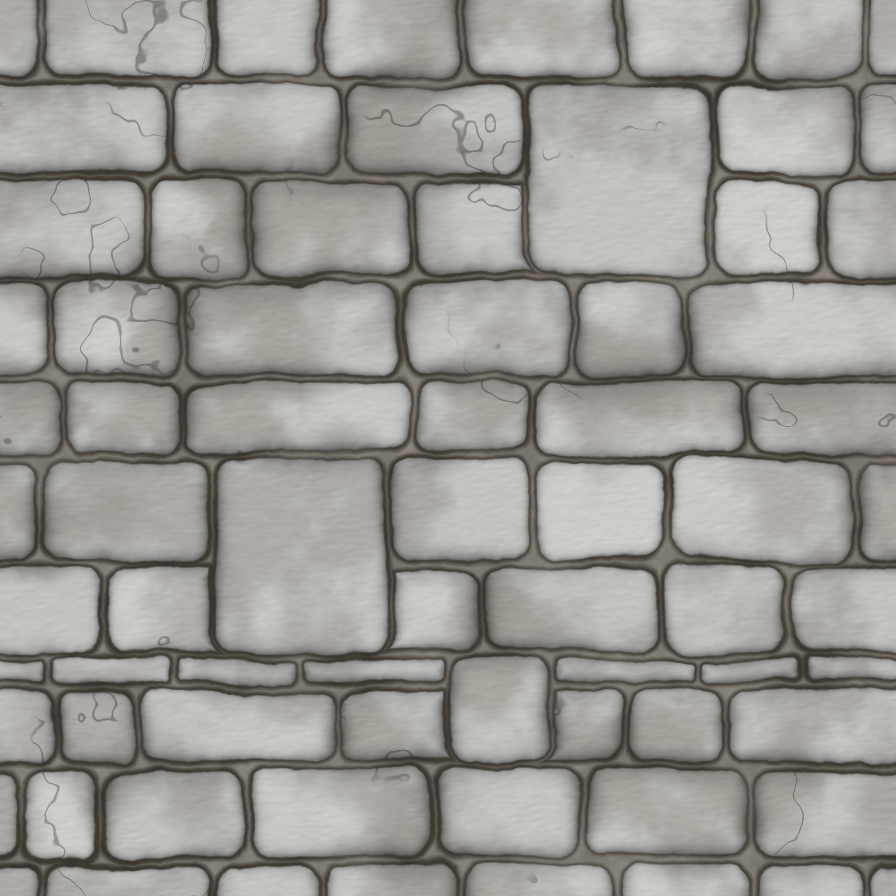
Reproduce this texture procedurally as a WebGL 2 fragment shader.

```glsl
#version 300 es
precision highp float;
// Seamless wall of worn pale grey stones in ten uneven courses with dark joints.
uniform vec2 u_resolution;
out vec4 fragColor;

// Each course: bottom edge, stone count, first joint, index of a stone two courses tall (-1: none).
const vec4 COURSES[10] = vec4[10](
  vec4(.039, 6, .14, -1), vec4(.146, 6, .03, -1), vec4(.234, 7, .07, 3), vec4(.268, 5, .29, -1),
  vec4(.372, 6, .08, 1), vec4(.491, 5, .21, -1), vec4(.578, 5, .01, -1), vec4(.688, 6, .12, -1),
  vec4(.803, 5, .16, 2), vec4(.910, 7, .08, -1));

float hash(vec2 p) {
  return fract(sin(dot(p, vec2(127.1, 311.7))) * 43758.5453);
}

// Value noise with n cells across the canvas, wrapping at its edges.
float noise(vec2 p, float n) {
  p *= n;
  vec2 f = fract(p), a = mod(floor(p), n), b = mod(a + 1.0, n);
  f = f * f * (3.0 - 2.0 * f);
  return mix(mix(hash(a + n), hash(vec2(b.x, a.y) + n), f.x),
             mix(hash(vec2(a.x, b.y) + n), hash(b + n), f.x), f.y);
}

float fbm(vec2 p, float n) {
  float sum = 0.0, amp = 0.52;
  for (int i = 0; i < 5; i++) {
    sum += amp * noise(p + 0.17 * float(i), n);
    n *= 2.0;
    amp *= 0.5;
  }
  return sum;
}

// Fine chiselled surface with a slanted grain.
float surface(vec2 p) {
  return fbm(p, 48.0) + 0.3 * noise(vec2(p.x + 2.0 * p.y, 3.0 * p.y - p.x), 75.0);
}

float joint(vec4 course, float i, float r) {
  float jitter = 0.62 * (hash(vec2(mod(i, course.y) + 3.0, r + 7.0)) - 0.5);
  return course.z + (i + jitter) / course.y;
}

// Signed distance to the nearest stone; also its tone and the depth below its top edge.
float wall(vec2 p, out float tone, out float depth) {
  float best = 1.0, tall = 1.0;
  tone = 0.5;
  depth = 1.0;
  for (int r = 9; r >= 0; r--) {
    vec4 course = COURSES[r];
    float top = r == 9 ? COURSES[0].x + 1.0 : COURSES[min(r + 1, 9)].x;
    float dy = p.y - 0.5 * (course.x + top);
    float cut = tall;
    tall = 1.0;
    if (abs(dy - round(dy)) > 0.2) continue;
    for (int i = 0; i < int(course.y); i++) {
      vec2 seed = vec2(i, r);
      bool isTall = i == int(course.w);
      float left = joint(course, seed.x, seed.y), right = joint(course, seed.x + 1.0, seed.y);
      float bottom = isTall ? COURSES[max(r - 1, 0)].x : course.x;
      vec2 halfSize = 0.5 * vec2(right - left, top - bottom) - 0.0035
                    - 0.003 * vec2(hash(seed + 21.0), hash(seed + 35.0));
      vec2 q = p - 0.5 * vec2(left + right, top + bottom);
      q -= round(q);
      q.y += q.x * 0.045 * (hash(seed + 51.0) - 0.5);
      float corner = min(0.02, 0.45 * min(halfSize.x, halfSize.y));
      vec2 w = abs(q) - halfSize + corner;
      float d = length(max(w, 0.0)) + min(max(w.x, w.y), 0.0) - corner;
      if (isTall) tall = d;
      else d = max(d, 0.008 - cut);
      if (d < best) {
        best = d;
        tone = hash(seed + 77.0);
        depth = halfSize.y - q.y;
      }
    }
  }
  return best;
}

void main() {
  vec2 p = gl_FragCoord.xy / u_resolution;
  float pixel = 1.0 / min(u_resolution.x, u_resolution.y);

  // Uneven, chipped outlines.
  vec2 bend = vec2(noise(p, 12.0), noise(p + 0.37, 12.0)) - 0.5;
  vec2 chip = vec2(fbm(p + 0.61, 32.0), fbm(p + 0.23, 32.0)) - 0.5;
  float tone, depth;
  float d = wall(p + 0.010 * bend + 0.009 * chip, tone, depth);

  // Mottled stone face with warm stains.
  float mottle = fbm(p + 0.11, 9.0), stain = fbm(p + 0.43, 7.0);
  vec3 stone = mix(vec3(0.68, 0.67, 0.66), vec3(0.78, 0.78, 0.77), smoothstep(0.32, 0.58, mottle));
  stone += 0.045 * (tone - 0.5);
  stone = mix(stone, vec3(0.60, 0.58, 0.55), 0.65 * smoothstep(0.54, 0.74, stain));

  // Relief lit from above, and sparse hairline cracks.
  stone += 0.10 * (surface(p) - surface(p + vec2(-0.001, 0.0025)));
  float vein = abs(fbm(p + 0.71, 6.0) - 0.5);
  float crack = (1.0 - smoothstep(0.001, 0.007, vein)) * smoothstep(0.52, 0.68, noise(p + 0.29, 11.0));
  stone *= 1.0 - 0.28 * crack;

  // Rounded rim: shaded at the sides and below, paler along the top.
  float inside = max(-d, 0.0);
  float lit = 1.0 - smoothstep(0.003, 0.014, depth);
  float rim = exp(-inside / mix(0.003, 0.008, smoothstep(0.3, 0.7, stain)));
  stone *= 1.0 - mix(0.48, 0.30, lit) * rim;
  stone += 0.035 * lit * (1.0 - rim);

  // Deep joints, filled with paler mortar where they widen.
  vec3 mortar = mix(vec3(0.24, 0.22, 0.19), vec3(0.50, 0.48, 0.45),
                    smoothstep(0.001, 0.009, d + 0.006 * (noise(p + 0.53, 14.0) - 0.4)));
  mortar *= 0.85 + 0.3 * fbm(p + 0.31, 64.0);

  float edge = max(pixel, 0.0014);
  fragColor = vec4(mix(stone, mortar, smoothstep(-edge, edge, d)), 1.0);
}
```
